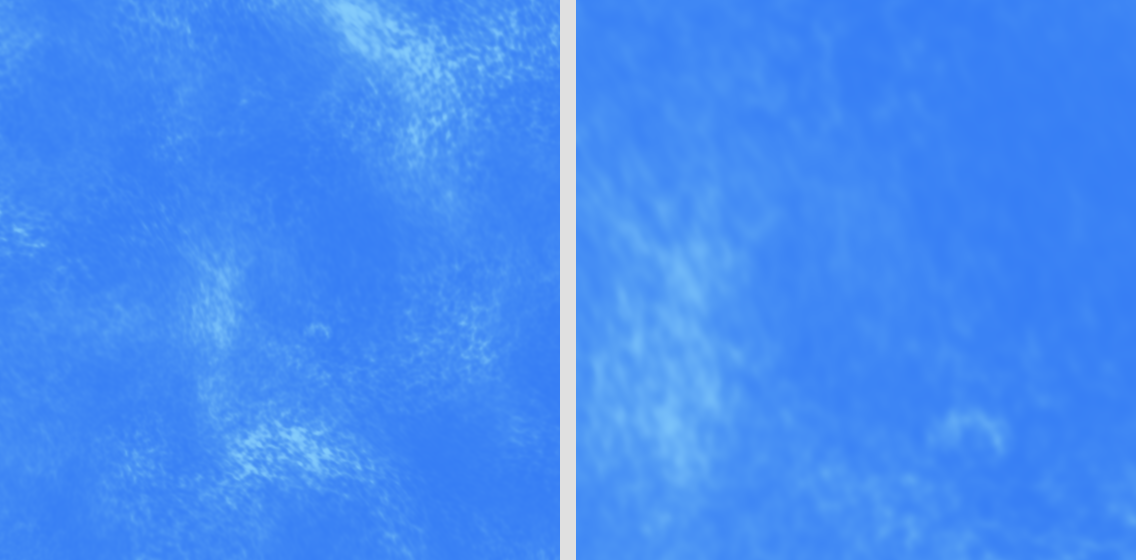
Left: the whole. Right: its middle third, enlarged.
Give the GLSL for this texture, as a WebGL 1 fragment shader.

```glsl
precision highp float;
// Rippled blue water surface with cloudy patches, fine grain and pale glints.

uniform vec2 u_resolution;

vec2 gradient(vec2 cell) {
  float h = fract(sin(dot(cell, vec2(127.1, 311.7))) * 43758.55);
  return vec2(cos(6.2832 * h), sin(6.2832 * h));
}

float gradientNoise(vec2 p) {
  vec2 i = floor(p);
  vec2 f = p - i;
  vec2 s = f * f * f * (f * (f * 6.0 - 15.0) + 10.0);
  float a = dot(gradient(i), f);
  float b = dot(gradient(i + vec2(1.0, 0.0)), f - vec2(1.0, 0.0));
  float c = dot(gradient(i + vec2(0.0, 1.0)), f - vec2(0.0, 1.0));
  float d = dot(gradient(i + 1.0), f - 1.0);
  return mix(mix(a, b, s.x), mix(c, d, s.x), s.y);
}

float fbm(vec2 p) {
  float sum = 0.0;
  float amplitude = 0.5;
  for (int octave = 0; octave < 5; octave++) {
    sum += amplitude * gradientNoise(p);
    p = mat2(1.6, 1.2, -1.2, 1.6) * p + 17.3;
    amplitude *= 0.56;
  }
  return sum;
}

void main() {
  vec2 uv = gl_FragCoord.xy / u_resolution.y;

  // Bend the surface so the streaks change direction from place to place.
  vec2 bent = uv + 0.06 * vec2(gradientNoise(uv * 3.0 + 4.7),
                               gradientNoise(uv * 3.0 + 31.2));

  // Streak space: features run steeply down to the right.
  vec2 streak = vec2(dot(bent, vec2(0.83, 0.55)),
                     0.74 * dot(bent, vec2(0.55, -0.83)));

  // Broad light and dark patches.
  float cloud = fbm(streak * 3.8 + 8.4);

  // Small ripples, calm in some areas and lively in others.
  float ripples = 0.6 * gradientNoise(streak * 40.0)
                + 0.9 * gradientNoise(streak * 76.0 + 5.3)
                + 0.6 * gradientNoise(streak * 125.0 + 9.1);
  float liveliness = mix(0.6, 1.35, smoothstep(-0.15, 0.2, fbm(uv * 4.0 + 53.0)));

  // Rare clusters of pale glints.
  float glints = smoothstep(0.24, 0.4, fbm(streak * 7.5 + 71.0));

  // The exponent keeps dark water smooth and lets light water sparkle.
  float tone = 0.185 * exp(3.6 * cloud + 0.95 * liveliness * ripples + 0.85 * glints);
  tone = tone / pow(1.0 + pow(tone, 4.0), 0.25);

  vec3 deepBlue = vec3(0.203, 0.482, 0.957);
  vec3 skyBlue = vec3(0.32, 0.607, 0.955);
  vec3 paleBlue = vec3(0.52, 0.80, 0.985);
  vec3 color = mix(deepBlue, skyBlue, min(tone / 0.42, 1.0));
  color = mix(color, paleBlue, clamp((tone - 0.42) / 0.58, 0.0, 1.0));

  gl_FragColor = vec4(color, 1.0);
}
```
